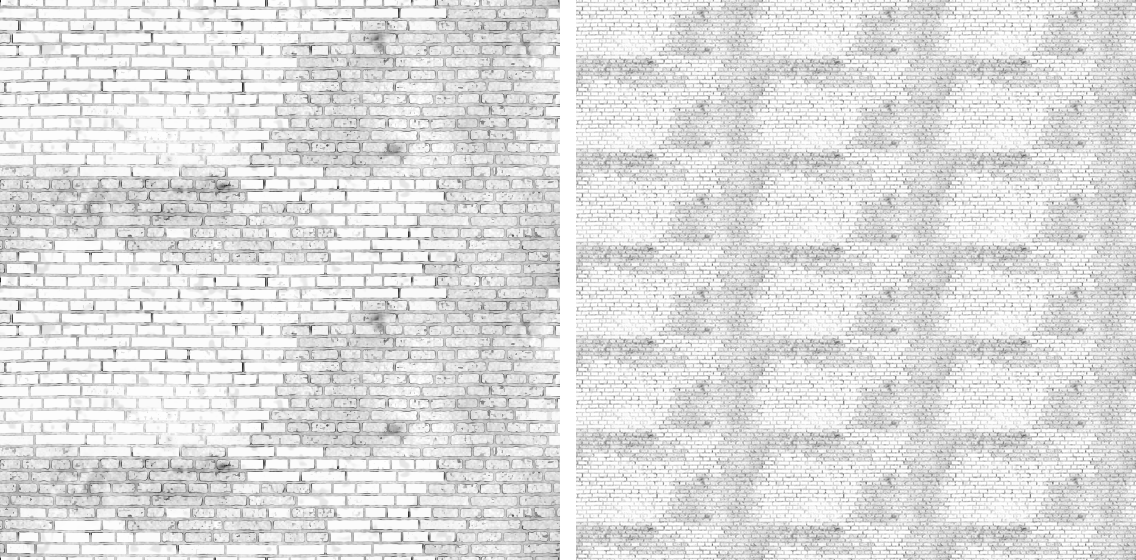
Left: one tile. Right: repeated 3 by 3.
Write a Shadertoy shader that draws this texture.

```glsl
// Old brick wall: courses of long and short bricks, partly whitewashed, partly bare.
// Each course is cut at jittered joints; boxes mark the bare patches, and wrapped
// value noise adds grain, pits and soot. The wall section repeats once across, twice down.

const float REPEATS_DOWN = 2.0;
const float ROWS = 23.0;            // courses in one section
const float ROW_SHIFT = 0.38;
const float HEADERS = 23.0;         // short bricks in one course
const float STRETCHERS = 12.0;      // eleven long bricks and one short closer
const float DOUBLE_ROW = 14.0;      // two short courses meet here
const float JOINT_JITTER = 0.28;
const vec2 JOINT = vec2(0.10, 0.125); // half widths of the joints, in rows
const float WHITEWASH = 0.995;
const float BARE = 0.915;
const float MORTAR = 0.825;
const vec4 BLEACHED = vec4(0.25, 0.48, 0.27, 0.17); // centre and radii of pale mortar

// Bare patches: centre and half size, in section units from the top left
const vec4 PATCHES[7] = vec4[7](
    vec4(0.74, 0.38, 0.235, 0.225), vec4(0.89, 0.88, 0.10, 0.29),
    vec4(0.19, 0.67, 0.23, 0.065), vec4(0.26, 0.77, 0.29, 0.045),
    vec4(0.43, 0.885, 0.16, 0.06), vec4(0.03, 0.85, 0.06, 0.04),
    vec4(0.72, 0.13, 0.08, 0.04));
// Soot marks: centre, radius, strength
const vec4 SOOT[6] = vec4[6](
    vec4(0.68, 0.15, 0.016, 0.8), vec4(0.71, 0.54, 0.025, 0.35),
    vec4(0.40, 0.67, 0.010, 0.6), vec4(0.15, 0.73, 0.06, 0.16),
    vec4(0.32, 0.70, 0.06, 0.15), vec4(0.95, 0.18, 0.03, 0.3));

float hash(vec2 p) {
    vec3 q = fract(p.xyx * vec3(0.1031, 0.1030, 0.0973));
    q += dot(q, q.yzx + 33.33);
    return fract((q.x + q.y) * q.z);
}

// Value noise that wraps over the section; the section is twice as wide as high
float noise(vec2 tile, float freq) {
    vec2 period = vec2(2.0, 1.0) * freq;
    vec2 p = tile * period, i = floor(p), f = fract(p);
    f = f * f * (3.0 - 2.0 * f);
    vec2 a = mod(i, period), b = mod(i + 1.0, period);
    vec2 seed = vec2(freq * 1.7, freq * 0.6);
    return mix(mix(hash(a + seed), hash(vec2(b.x, a.y) + seed), f.x),
               mix(hash(vec2(a.x, b.y) + seed), hash(b + seed), f.x), f.y);
}

vec2 wrapDelta(vec2 a, vec2 b) { return fract(a - b + 0.5) - 0.5; }

// Position of joint j in a course, in short brick widths
float joint(float j, float count, float width, float row) {
    float k = mod(j, count);
    return HEADERS * floor(j / count) + width * k
         + JOINT_JITTER * (hash(vec2(k + 7.0, row + 61.0)) - 0.5);
}

float barePatch(vec2 p) {
    float d = 1.0;
    for (int i = 0; i < 7; i++) {
        vec2 e = (abs(wrapDelta(p, PATCHES[i].xy)) - PATCHES[i].zw) * vec2(1.0, 0.5);
        d = min(d, max(e.x, e.y));
    }
    return d;
}

void mainImage(out vec4 fragColor, in vec2 fragCoord) {
    vec2 uv = fragCoord / iResolution.xy;
    vec2 tile = vec2(uv.x, fract(REPEATS_DOWN * (1.0 - uv.y)));
    float soft = max(ROWS * REPEATS_DOWN / iResolution.y, 0.05);

    // Course and brick
    float y = tile.y * ROWS + ROW_SHIFT + 0.12 * (noise(tile, 4.0) - 0.5);
    float row = mod(floor(y), ROWS);
    float isLong = mod(row + step(DOUBLE_ROW, row), 2.0);
    float count = mix(HEADERS, STRETCHERS, isLong), width = 1.0 + isLong;
    float shift = floor(hash(vec2(row, 5.0)) * HEADERS) + 0.5 * isLong
                + 0.4 * hash(vec2(row, 19.0));
    float x = mod(tile.x * HEADERS + shift, HEADERS);
    float c = floor(x / width);
    if (x < joint(c, count, width, row)) c -= 1.0;
    else if (x >= joint(c + 1.0, count, width, row)) c += 1.0;
    float left = joint(c, count, width, row), right = joint(c + 1.0, count, width, row);
    float middle = 0.5 * (left + right);
    vec2 id = vec2(mod(c, count), row);
    float chance = hash(id + 101.0), tint = hash(id + 211.0);

    // Bare or whitewashed, decided per brick
    vec2 centre = vec2((middle - shift) / HEADERS, (floor(y) + 0.5 - ROW_SHIFT) / ROWS);
    float bare = smoothstep(0.008, -0.008, barePatch(centre) + 0.03 * (chance - 0.5));

    // Brick outline: crisp when painted, rounded and ragged when bare
    vec2 q = vec2((x - middle) * 2.0, fract(y) - 0.5 + 0.05 * (tint - 0.5));
    vec2 halfSize = vec2(right - left, 0.5) - JOINT - 0.02 * bare;
    float radius = mix(0.02, 0.14, bare);
    vec2 e = abs(q) - halfSize + radius;
    float d = length(max(e, 0.0)) + min(max(e.x, e.y), 0.0) - radius;
    d += (noise(tile, 70.0) - 0.5) * mix(0.03, 0.09, bare);

    // Surfaces: fine grain, sparse specks and pits over faint broad shading
    float cloud = 0.65 * noise(tile, 4.0) + 0.35 * noise(tile, 9.0);
    float blotch = 0.6 * noise(tile, 25.0) + 0.4 * noise(tile, 53.0);
    float grain = 0.45 * noise(tile, 96.0) + 0.55 * noise(tile, 180.0);
    float specks = smoothstep(0.68, 0.92, noise(tile, 131.0)) * smoothstep(0.35, 0.7, blotch);
    float pits = smoothstep(0.82, 0.93, noise(tile, 83.0)) * smoothstep(0.45, 0.6, blotch);
    float painted = WHITEWASH - 0.09 * smoothstep(0.65, 0.85, blotch) - 0.015 * tint
                  - 0.12 * specks * step(0.7, chance);
    float stone = BARE + 0.05 * (tint - 0.5) - 0.16 * (grain - 0.5) - 0.20 * (cloud - 0.45)
                - 0.24 * specks - 0.35 * pits;
    float pale = 1.0 - smoothstep(0.4, 1.0,
        length(wrapDelta(tile, BLEACHED.xy) / BLEACHED.zw));
    float mortar = MORTAR + 0.09 * pale - 0.025 * bare - 0.16 * (grain - 0.5)
                 - 0.12 * (blotch - 0.5) - 0.2 * (cloud - 0.5);

    // Sooty upright joints and thin, broken dark lines along the brick edges
    float upright = smoothstep(0.0, 0.06, e.x - e.y);
    float dirt = smoothstep(0.45, 0.8, noise(tile, 19.0)) * (1.0 - 0.7 * pale);
    float broken = smoothstep(0.3, 0.75, noise(tile, 61.0));
    mortar -= upright * (0.05 + 0.18 * dirt * broken) * (1.0 - 0.6 * bare);
    float shade = mix(mix(painted, stone, bare), mortar, smoothstep(-0.5, 0.5, d / soft));
    float edge = 1.0 - smoothstep(0.0, 0.08, abs(d - 0.03));
    shade -= edge * (0.03 + 0.06 * bare + broken * (0.07 + 0.30 * dirt * (1.0 - 0.4 * bare)));

    // Soot marks
    for (int i = 0; i < 6; i++) {
        vec2 s = wrapDelta(tile, SOOT[i].xy) * vec2(1.0, 0.7) / SOOT[i].z;
        shade -= SOOT[i].w * exp(-dot(s, s)) * smoothstep(0.3, 0.65, blotch);
    }
    fragColor = vec4(vec3(clamp(shade, 0.08, 1.0)), 1.0);
}
```
